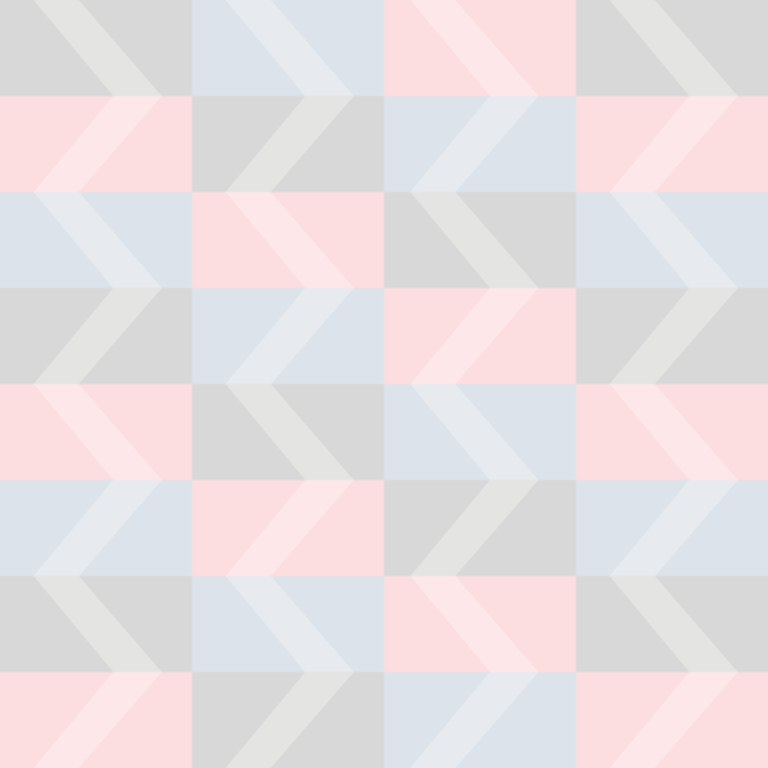
This pattern is drawn by a WebGL 2 fragment shader. Its source:

```glsl
#version 300 es
precision highp float;

#define GRID vec2(4.0, 8.0)
#define GRAY vec3(0.847, 0.847, 0.847)
#define BLUE vec3(0.863, 0.890, 0.922)
#define PINK vec3(0.988, 0.867, 0.878)
#define STRIPE_TINT vec3(1.0, 1.0, 0.98)
#define STRIPE_OPACITY 0.3
#define STRIPE_START vec2(0.175, 0.410)
#define STRIPE_END vec2(0.590, 0.843)
#define THIRD_COLUMN_SHIFT -0.038
#define SAMPLES 4
#define SOFTNESS 1.4

uniform vec2 u_resolution;
out vec4 fragColor;

// Three colours step one column to the right on every row.
vec3 tileColor(vec2 cell) {
    float index = mod(cell.x - cell.y + 30.0, 3.0);
    return index < 0.5 ? GRAY : index < 1.5 ? BLUE : PINK;
}

// Slanted band inside a tile, mirrored on odd rows to form the zigzag.
float stripeMask(vec2 cell, vec2 local) {
    float along = mod(cell.y, 2.0) < 0.5 ? local.y : 1.0 - local.y;
    float shift = cell.x == 2.0 ? THIRD_COLUMN_SHIFT : 0.0;
    vec2 edges = mix(STRIPE_START, STRIPE_END, along) + shift;
    return step(edges.x, local.x) * step(local.x, edges.y);
}

vec3 zigzagTiles(vec2 uv) {
    vec2 grid = vec2(uv.x, 1.0 - uv.y) * GRID;
    vec2 cell = clamp(floor(grid), vec2(0.0), GRID - 1.0);
    float stripe = stripeMask(cell, grid - cell);
    return mix(tileColor(cell), STRIPE_TINT, STRIPE_OPACITY * stripe);
}

void main() {
    // Average a small grid of samples to smooth every edge.
    vec3 color = vec3(0.0);
    for (int y = 0; y < SAMPLES; y++) {
        for (int x = 0; x < SAMPLES; x++) {
            vec2 offset = (vec2(x, y) + 0.5) / float(SAMPLES) - 0.5;
            color += zigzagTiles((gl_FragCoord.xy + offset * SOFTNESS) / u_resolution);
        }
    }
    fragColor = vec4(color / float(SAMPLES * SAMPLES), 1.0);
}
```
